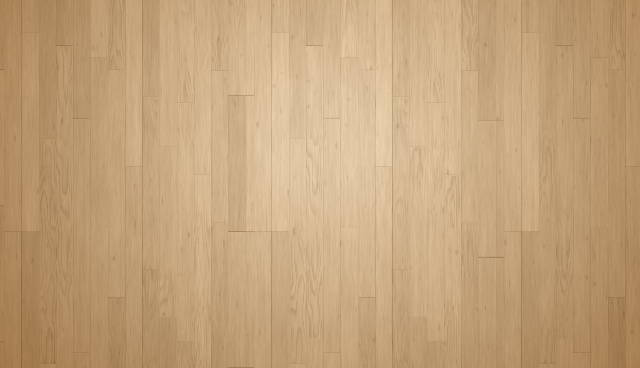
Give the GLSL for this texture, as a Shadertoy shader.

```glsl
float hash(vec2 p) {
    vec3 q = fract(vec3(p.xyx) * 0.1031);
    q += dot(q, q.yzx + 33.33);
    return fract((q.x + q.y) * q.z);
}

// Gradient noise, roughly -0.7 to 0.7
float corner(vec2 cell, vec2 offset) {
    float angle = 6.2832 * hash(cell + 17.0);
    return dot(vec2(cos(angle), sin(angle)), offset);
}

float noise(vec2 p) {
    vec2 i = floor(p), f = fract(p);
    vec2 u = f * f * f * (f * (f * 6.0 - 15.0) + 10.0);
    vec2 e = vec2(1.0, 0.0);
    return mix(mix(corner(i, f), corner(i + e, f - e), u.x),
               mix(corner(i + e.yx, f - e.yx), corner(i + 1.0, f - 1.0), u.x), u.y);
}

// Nested arches of flat-sawn timber, returned as thin dark lines
float growthRings(vec2 q, float seed) {
    vec2 wobble = vec2(noise(q * vec2(1.0, 5.0) + seed), noise(q * vec2(2.5, 9.0) - seed));
    float across = q.x - 0.5 + 0.3 * wobble.x;
    float field = 4.5 * sqrt(across * across + 0.006) + 9.0 * q.y * sign(seed - 50.0)
                + 1.6 * wobble.y + seed;
    float aa = fwidth(field);
    float ring = fract(field);
    float line = smoothstep(0.35, 0.9, ring) * (1.0 - smoothstep(0.9, min(0.92 + aa, 1.0), ring));
    return line * (1.0 - smoothstep(0.35, 0.9, aa));
}

void mainImage(out vec4 fragColor, in vec2 fragCoord) {
    vec2 uv = fragCoord / iResolution.xy;

    // A group of fourteen and a half strips repeats across the floor
    float strips = uv.x * 37.12 - 0.24;
    float group = floor(strips / 14.5);
    float inGroup = strips - group * 14.5;
    float column = floor(inGroup);
    float x = inGroup - column;

    // Cut each strip into boards; the group's end strips share their joints
    float block = min(column, 13.0);
    float start = hash(vec2(block, 4.0));
    float boardLength = mix(0.4, 0.8, hash(vec2(block, 9.0)));
    if (column < 1.5) start = 0.37;
    if (column > 12.5) {
        start = 0.37 + 0.3 * group;
        boardLength = 0.37;
    }
    float along = (uv.y - start) / boardLength;
    float row = floor(along);
    float y = (along - row) * boardLength;
    vec2 id = vec2(column, row + 20.0);
    float seed = 100.0 * hash(id + 3.0);

    // Board tone, with a slight drift between groups
    float tone = 0.075 * (hash(id) - 0.5) + 0.02 * (hash(id + group * 7.0 + 50.0) - 0.5);
    if (column > 12.5 && row == 0.0) tone -= 0.012;

    // Long fibres, cloudy figure and short pores
    vec2 q = vec2(x, y);
    vec2 g = q + vec2(seed, seed * 0.37 + group * 3.0);
    tone += 0.035 * noise(g * vec2(4.0, 3.0));
    tone += 0.045 * noise(g * vec2(9.0, 14.0));
    tone += 0.03 * noise(g * vec2(14.0, 45.0));
    tone += 0.03 * noise(g * vec2(1.3, 7.0));
    tone -= 0.09 * smoothstep(0.38, 0.6, noise(g * vec2(4.5, 28.0)));

    // Arched grain, strong on some boards and faint on the rest
    float figure = smoothstep(0.45, 0.85, hash(id + 31.0));
    float patches = smoothstep(-0.35, 0.3, noise(vec2(seed, y * 4.0 + group)));
    tone -= mix(0.015, 0.085, figure) * patches * growthRings(q, seed);

    // Seams between strips and joints at board ends
    float aaX = 37.12 / iResolution.x;
    float aaY = 1.0 / iResolution.y;
    float seam = 1.0 - smoothstep(0.02, 0.02 + aaX, x);
    float joint = 1.0 - smoothstep(0.001, 0.001 + aaY, y);
    tone -= seam * mix(0.02, 0.12, hash(vec2(column, 71.0)));
    float jointDepth = column > 12.5 ? 0.16 : mix(0.02, 0.14, hash(id + 12.0));
    tone -= joint * jointDepth;

    // Warm pool of light fading towards the corners
    vec2 fromLight = (uv - vec2(0.52, 0.62)) * vec2(1.0, 0.6);
    float light = 1.1 - 1.65 * sqrt(dot(fromLight, fromLight) + 0.005);
    vec3 shadeWood = vec3(0.62, 0.46, 0.28);
    vec3 litWood = vec3(0.89, 0.79, 0.65);
    vec3 color = mix(shadeWood, litWood, light);
    color *= 1.0 + tone * vec3(0.9, 1.1, 1.4);
    fragColor = vec4(clamp(color, 0.0, 1.0), 1.0);
}
```
